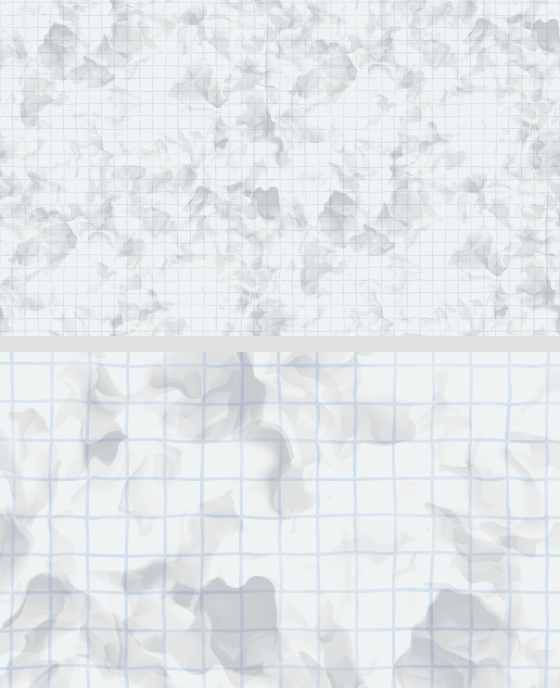
Top, the full canvas; bottom, a detail of the centre.
A Shadertoy shader for this texture:

```glsl
#define COLUMNS 44.0
#define ROWS 26.6
#define LINE_WIDTH 0.085
#define LINE_TINT vec3(0.875, 0.925, 0.985)
#define PAPER_LIGHT vec3(0.943, 0.953, 0.952)
#define PAPER_MID vec3(0.882, 0.890, 0.891)
#define PAPER_DARK vec3(0.785, 0.797, 0.812)
#define BRIGHTNESS 0.80
#define CREASES 16
#define CREASE_DEPTH 0.55

float hash(vec2 p) {
    return fract(sin(dot(p, vec2(127.1, 311.7))) * 43758.5453);
}

// Half-drop tiling: cells repeat after half a width plus half a height
vec2 wrapCell(vec2 c, vec2 n) {
    c -= floor(c.x / (0.5 * n.x)) * 0.5 * n;
    return vec2(c.x, mod(c.y, n.y));
}

float noise(vec2 uv, vec2 n, float seed) {
    vec2 q = uv * n, c = floor(q), f = q - c;
    f = f * f * (3.0 - 2.0 * f);
    float a = hash(wrapCell(c, n) + seed);
    float b = hash(wrapCell(c + vec2(1, 0), n) + seed);
    float d = hash(wrapCell(c + vec2(0, 1), n) + seed);
    float e = hash(wrapCell(c + vec2(1, 1), n) + seed);
    return mix(mix(a, b, f.x), mix(d, e, f.x), f.y);
}

// Tilted facets: stretched cells, each a random shade with a gradient
float facets(vec2 uv, vec2 n, float seed) {
    vec2 q = uv * n, c = floor(q);
    float sum = 0.0, total = 1e-30;
    for (int j = -1; j <= 1; j++)
    for (int i = -1; i <= 1; i++) {
        vec2 cell = c + vec2(i, j);
        vec2 id = wrapCell(cell, n) + seed;
        vec2 d = q - cell - vec2(hash(id + 3.1), hash(id + 7.7));
        float angle = 6.2832 * hash(id + 13.3);
        float along = dot(d, vec2(cos(angle), sin(angle)));
        float weight = exp(-28.0 * (dot(d, d) + 1.3 * along * along));
        sum += weight * (hash(id + 19.9) - 0.5 + 0.9 * along);
        total += weight;
    }
    return sum / total;
}

// Sharp fold: shadow on one side, a faint highlight on the other
float crease(vec2 uv, vec2 centre, float angle, float halfLength, float width, float wobble) {
    float aspect = iResolution.y / iResolution.x;
    vec2 d = uv - centre;
    d -= round(d.x * 2.0) * 0.5;
    d.y -= round(d.y);
    d.y *= aspect;
    vec2 dir = vec2(cos(angle), sin(angle));
    float u = dot(d, dir);
    float v = dot(d, vec2(dir.y, -dir.x)) + wobble;
    float taper = 1.0 - smoothstep(0.2 * halfLength, halfLength, abs(u));
    float side = smoothstep(-0.001, 0.001, v);
    return taper * exp(-abs(v) / width) * mix(-0.35, 1.0, side);
}

// One anti-aliased ruled line per unit of x
float ruled(float x, float pixel) {
    float d = abs(x - round(x));
    return 1.0 - smoothstep(-0.6 * pixel, 0.6 * pixel, d - 0.5 * LINE_WIDTH);
}

void mainImage(out vec4 fragColor, in vec2 fragCoord) {
    vec2 uv = fragCoord / iResolution.xy;

    // Ragged edges for folds and facets
    vec2 coarse = vec2(noise(uv, vec2(24, 14), 1.0), noise(uv, vec2(24, 14), 5.0)) - 0.5;
    vec2 fine = vec2(noise(uv, vec2(80, 48), 9.0), noise(uv, vec2(80, 48), 15.0)) - 0.5;
    vec2 warp = 0.030 * coarse + 0.012 * fine;
    vec2 p = uv + warp * vec2(1.0, 1.6);

    // Crumple from large to small facets
    float shade = 0.45 * facets(p, vec2(10, 6), 21.0)
                + 0.50 * facets(p, vec2(20, 12), 43.0)
                + 0.42 * facets(p, vec2(34, 20), 65.0)
                + 0.30 * facets(p, vec2(60, 36), 87.0);

    // Scattered slanting creases and one long upright fold
    float folds = crease(uv, vec2(0.475, 0.75), 1.571, 0.15, 0.006, 0.6 * warp.x);
    for (int i = 0; i < CREASES; i++) {
        vec2 id = vec2(float(i), 2.3);
        vec2 centre = vec2(hash(id), hash(id + 5.0));
        float angle = mix(0.6, 2.0, hash(id + 9.0));
        float halfLength = mix(0.025, 0.065, hash(id + 14.0));
        folds += 0.75 * crease(uv, centre, angle, halfLength, 0.005, 0.7 * warp.y);
    }

    // Soft steps of tone
    float tone = clamp(BRIGHTNESS + shade - CREASE_DEPTH * folds, 0.0, 1.0);
    float steps = tone * 7.0;
    float stepped = (floor(steps) + smoothstep(0.25, 0.75, fract(steps))) / 7.0;
    tone = mix(tone, stepped, 0.6);
    vec3 color = mix(PAPER_DARK, PAPER_MID, smoothstep(0.0, 0.55, tone));
    color = mix(color, PAPER_LIGHT, smoothstep(0.45, 0.95, tone));

    // Slightly bent, unevenly inked grid
    vec2 grid = vec2(COLUMNS, ROWS);
    vec2 g = (uv - 0.5) * grid - vec2(0.0, 0.1) + 0.10 * coarse + 0.06 * fine;
    vec2 pixel = grid / iResolution.xy;
    float ink = max(ruled(g.x, pixel.x), ruled(g.y, pixel.y));
    ink *= 0.75 + 0.5 * coarse.x + 0.4 * fine.y;
    color *= mix(vec3(1.0), LINE_TINT, clamp(ink, 0.0, 1.0));

    fragColor = vec4(color, 1.0);
}
```
